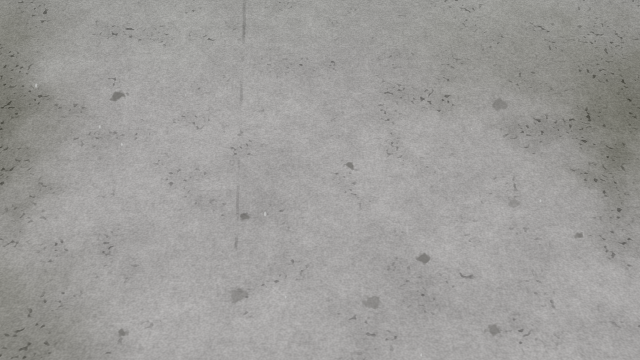
Write a Shadertoy shader that draws this texture.

```glsl
// Worn concrete floor seen at a slant: pale grey cement with olive grime at the sides.
// Layers of gradient noise give mottling, grain and clustered pits; hashed loops
// scatter damp stains and chalk flecks, and a faint broken seam runs down the slab.

#define CEMENT vec3(0.651, 0.645, 0.642)
#define GRIME vec3(0.440, 0.440, 0.400)
#define STAIN vec3(0.370, 0.365, 0.350)
#define CHALK vec3(0.800, 0.805, 0.800)
#define MOTTLE 0.17
#define GRAIN 0.080
#define GRAIN_SCALE 88.0
#define PIT_DEPTH 0.17
#define STAIN_COUNT 11
#define FLECK_COUNT 9
#define SEAM_X 0.68

vec2 hash2(vec2 p) {
    vec3 h = fract(p.xyx * vec3(0.1031, 0.1030, 0.0973));
    h += dot(h, h.yzx + 33.33);
    return fract((h.xx + h.yz) * h.zy);
}

float cornerSlope(vec2 cell, vec2 offset) {
    float angle = 6.2832 * hash2(cell).x;
    return dot(vec2(cos(angle), sin(angle)), offset);
}

float gradientNoise(vec2 p) {
    vec2 cell = floor(p), f = fract(p);
    vec2 u = f * f * f * (f * (f * 6.0 - 15.0) + 10.0);
    vec2 e = vec2(1.0, 0.0);
    float low = mix(cornerSlope(cell, f), cornerSlope(cell + e, f - e), u.x);
    float high = mix(cornerSlope(cell + e.yx, f - e.yx), cornerSlope(cell + 1.0, f - 1.0), u.x);
    return mix(low, high, u.y);
}

float fbm(vec2 p) {
    float sum = 0.0, amplitude = 0.5;
    for (int i = 0; i < 5; i++) {
        sum += amplitude * gradientNoise(p);
        p = mat2(1.6, 1.2, -1.2, 1.6) * p + 17.3;
        amplitude *= 0.5;
    }
    return sum;
}

// Soft round patch of grime, 1 at its centre
float patchMask(vec2 p, vec2 centre, vec2 radius) {
    vec2 d = (p - centre) / radius;
    return exp(-dot(d, d));
}

void mainImage(out vec4 fragColor, in vec2 fragCoord) {
    vec2 p = fragCoord / iResolution.y;
    float aspect = iResolution.x / iResolution.y;
    float pixel = 1.0 / iResolution.y;

    // Floor coordinates: features shrink towards the top
    vec2 ground = vec2((p.x - 0.5 * aspect) * (1.0 + 0.55 * p.y), p.y * (1.25 + 0.5 * p.y)) + 40.0;
    float cloud = fbm(ground * 2.6);
    float cluster = fbm(ground * 5.5 + 9.0);

    // Mottled cement, a little cooler towards the top
    vec3 color = CEMENT + MOTTLE * (0.5 * cloud + 0.35 * fbm(ground * 13.0 + 5.0));
    color += vec3(-0.035, -0.028, -0.036) * smoothstep(0.65, 1.05, p.y + 0.3 * cloud);

    // Olive grime along the sides and corners
    vec2 drift = p + 0.22 * vec2(cloud, cluster);
    float grime = 0.75 * patchMask(drift, vec2(0.0, 0.72), vec2(0.16, 0.32));
    grime += 0.55 * patchMask(drift, vec2(0.04, 0.08), vec2(0.22, 0.20));
    grime += 0.80 * patchMask(drift, vec2(aspect, 0.66), vec2(0.20, 0.22));
    grime += 0.32 * patchMask(drift, vec2(aspect - 0.32, 0.82), vec2(0.34, 0.18));
    color = mix(color, GRIME, clamp(grime, 0.0, 0.85));

    // Fine sandy grain
    float grain = 0.55 * gradientNoise(ground * GRAIN_SCALE)
                + 0.65 * gradientNoise(ground * GRAIN_SCALE * 1.7 + 3.0)
                + 0.40 * gradientNoise(ground * GRAIN_SCALE * 0.45);
    color += GRAIN * grain;

    // Dark pits, gathered in clusters
    float pitNoise = gradientNoise(ground * 62.0 + 7.0) + 0.6 * gradientNoise(ground * 27.0);
    float crowd = smoothstep(0.02, 0.30, cluster + 0.25 * grime);
    float pits = smoothstep(0.22, 0.60, pitNoise) * (0.12 + 0.88 * crowd);
    color -= PIT_DEPTH * pits + 0.025 * crowd;

    // Damp stains with ragged rims
    float ragged = 0.012 * gradientNoise(p * 38.0) + 0.010 * gradientNoise(p * 85.0);
    for (int i = 0; i < STAIN_COUNT; i++) {
        vec2 seed = vec2(float(i) * 3.7 + 2.0, 11.0);
        vec2 centre = hash2(seed) * vec2(aspect - 0.3, 0.94) + vec2(0.15, 0.03);
        vec2 shape = hash2(seed + 50.0);
        float radius = mix(0.007, 0.021, shape.x * shape.x);
        float dist = length((p - centre) * vec2(0.85, 1.15)) + ragged - radius;
        float strength = mix(0.30, 0.68, shape.y);
        color = mix(color, STAIN, strength * (1.0 - smoothstep(-0.004, 0.004 + pixel, dist)));
    }

    // Chalky flecks
    for (int i = 0; i < FLECK_COUNT; i++) {
        vec2 seed = vec2(float(i) * 5.3 + 70.0, 29.0);
        vec2 centre = hash2(seed) * vec2(aspect, 0.8);
        float radius = mix(0.001, 0.007, pow(hash2(seed + 8.0).x, 4.0));
        float dist = length((p - centre) * vec2(1.3, 0.8)) + 0.3 * ragged - radius;
        color = mix(color, CHALK, 0.7 * (1.0 - smoothstep(-0.001, 0.001 + pixel, dist)));
    }

    // Faint broken seam, leaning slightly
    float seamOffset = abs(p.x - SEAM_X + 0.035 * (1.0 - p.y) + 0.004 * gradientNoise(p * 14.0));
    float seam = 1.0 - smoothstep(0.001, 0.004 + pixel, seamOffset);
    seam *= smoothstep(0.24, 0.32, p.y) * smoothstep(-0.25, 0.35, gradientNoise(p.yy * vec2(17.0, 9.0)));
    color -= 0.09 * seam;

    fragColor = vec4(clamp(color, 0.0, 1.0), 1.0);
}
```
